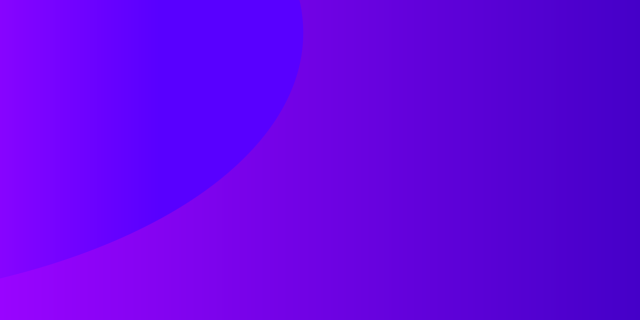
Give the GLSL for this background, as a Shadertoy shader.

```glsl
// A violet backdrop that darkens from left to right, overlaid by one large
// tilted ellipse entering from the upper left with its own short gradient.
// Both are linear colour ramps; an implicit ellipse distance blends them.

// Colours
const vec3 BACK_LEFT = vec3(0.600, 0.015, 1.000);
const vec3 BACK_RIGHT = vec3(0.270, 0.000, 0.785);
const vec3 DISC_LEFT = vec3(0.530, 0.015, 1.000);
const vec3 DISC_RIGHT = vec3(0.345, 0.000, 1.000);

// Ellipse, in units of the canvas height
const vec2 DISC_CENTER = vec2(-0.796, 0.9275);
const vec2 DISC_RADII = vec2(1.744, 0.881);
const float DISC_TILT = -0.023;

// Share of the canvas width over which the ellipse colour changes
const float DISC_RAMP_WIDTH = 0.25;

// Approximate signed distance to an ellipse: implicit value over its slope
float ellipseDistance(vec2 p, vec2 radii) {
    float k = length(p / radii);
    float slope = length(p / (radii * radii));
    return k * (k - 1.0) / max(slope, 1e-4);
}

vec2 rotate(vec2 p, float angle) {
    float c = cos(angle), s = sin(angle);
    return vec2(c * p.x - s * p.y, s * p.x + c * p.y);
}

void mainImage(out vec4 fragColor, in vec2 fragCoord) {
    vec2 p = fragCoord / iResolution.y;
    float across = fragCoord.x / iResolution.x;
    float pixel = 1.0 / iResolution.y;

    // Horizontal colour ramps
    vec3 back = mix(BACK_LEFT, BACK_RIGHT, across);
    vec3 disc = mix(DISC_LEFT, DISC_RIGHT, clamp(across / DISC_RAMP_WIDTH, 0.0, 1.0));

    // Ellipse with a smooth edge about one pixel wide
    float d = ellipseDistance(rotate(p - DISC_CENTER, -DISC_TILT), DISC_RADII);
    float coverage = 1.0 - smoothstep(-0.75 * pixel, 0.75 * pixel, d);

    fragColor = vec4(mix(back, disc, coverage), 1.0);
}
```
